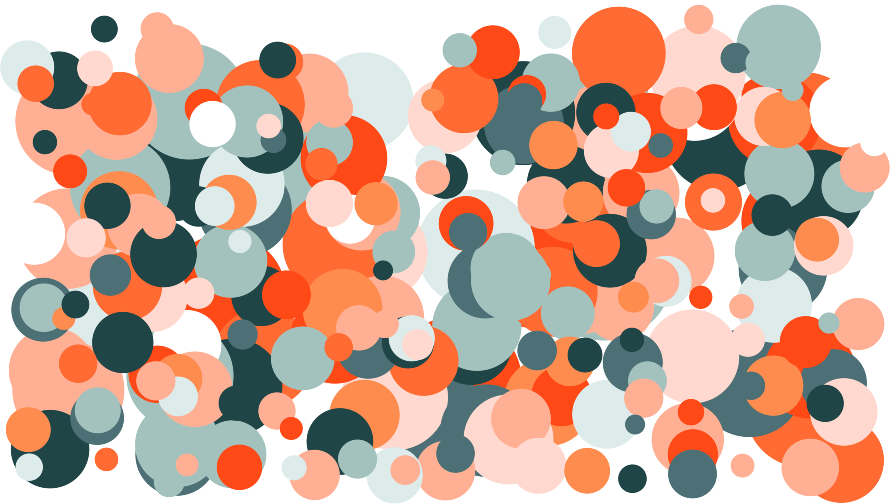
A WebGL 2 fragment shader for this pattern:

```glsl
#version 300 es
precision highp float;

uniform vec2 u_resolution;
out vec4 fragColor;

const int DISC_COUNT = 245;
const int COLOR_COUNT = 10;
const float LARGEST = 0.125;
const float SMALLEST = 0.02;

const vec3 WHITE = vec3(1.0);
const vec3 MIST = vec3(0.87, 0.92, 0.92);
const vec3 SAGE = vec3(0.64, 0.76, 0.74);
const vec3 BLUSH = vec3(1.0, 0.85, 0.81);
const vec3 SALMON = vec3(1.0, 0.69, 0.58);
const vec3 APRICOT = vec3(1.0, 0.55, 0.31);
const vec3 ORANGE = vec3(1.0, 0.42, 0.2);
const vec3 VERMILION = vec3(1.0, 0.29, 0.09);
const vec3 PINE = vec3(0.12, 0.27, 0.28);
const vec3 SLATE = vec3(0.3, 0.44, 0.46);

const vec3 PALETTE[COLOR_COUNT] = vec3[](
    WHITE, MIST, SAGE, BLUSH, SALMON, APRICOT, ORANGE, VERMILION, PINE, SLATE);

// Upper limit of each colour's slice of the unit interval
const float LIMITS[COLOR_COUNT] = float[](
    0.04, 0.12, 0.25, 0.35, 0.50, 0.59, 0.66, 0.77, 0.90, 1.0);

vec3 hash3(float n) {
    vec3 p = fract(n * vec3(0.1031, 0.1030, 0.0973));
    p += dot(p, p.yxz + 33.33);
    return fract((p.xxy + p.yzz) * p.zyx);
}

// Evenly spread sequence, loosened by random jitter
vec3 scatter(float index, vec3 jitter) {
    vec3 even = index * vec3(0.8192, 0.6710, 0.5497);
    return fract(even + jitter * vec3(0.16, 0.16, 0.08));
}

vec3 pickColor(float choice) {
    int slot = 0;
    while (slot < COLOR_COUNT - 1 && choice > LIMITS[slot]) slot++;
    return PALETTE[slot];
}

// Sizes shrink with depth order, so small discs lie on top
float discRadius(float order, float variation) {
    float radius = mix(LARGEST, SMALLEST, pow(order, 0.6));
    return radius * mix(0.85, 1.15, variation);
}

float discCoverage(vec2 point, vec2 center, float radius, float pixel) {
    float edge = length(point - center) - radius;
    return 1.0 - smoothstep(-0.5 * pixel, 0.5 * pixel, edge);
}

vec3 paintDiscs(vec2 point, vec2 canvas, float pixel) {
    vec3 color = WHITE;
    for (int i = 0; i < DISC_COUNT; i++) {
        float index = float(i) + 1.0;
        vec3 place = scatter(index, hash3(index));
        float radius = discRadius(float(i) / float(DISC_COUNT), hash3(index + 517.0).x);

        // Every disc stays fully inside the canvas
        vec2 center = mix(vec2(radius), canvas - radius, place.xy);
        float coverage = discCoverage(point, center, radius, pixel);
        if (coverage > 0.0) color = mix(color, pickColor(place.z), coverage);
    }
    return color;
}

void main() {
    float pixel = 1.0 / u_resolution.y;
    vec2 point = gl_FragCoord.xy * pixel;
    vec2 canvas = u_resolution * pixel;
    fragColor = vec4(paintDiscs(point, canvas, pixel), 1.0);
}
```
